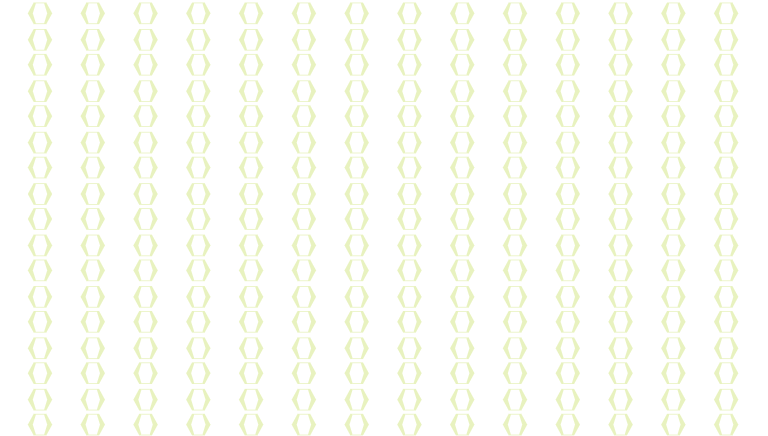
Give the GLSL for this pattern, as a Shadertoy shader.

```glsl
// Columns of pale green hexagon rings with thick sides and hairline tops, on white.

// Distance to a flat-topped hexagon: half size at the middle, half width of its top
float hexagon(vec2 p, vec2 halfSize, float topHalfWidth) {
    p = abs(p);
    float slope = (halfSize.x - topHalfWidth) / halfSize.y;
    float side = (p.x + slope * p.y - halfSize.x) / sqrt(1.0 + slope * slope);
    return max(side, p.y - halfSize.y);
}

// Antialiased fill, with the edge softened over one pixel
float fill(float dist, float pixel) {
    return clamp(0.5 - dist / pixel, 0.0, 1.0);
}

void mainImage(out vec4 fragColor, in vec2 fragCoord) {
    // Canvas spans 768 by 432 units, measured from the top left
    vec2 uv = fragCoord / iResolution.xy;
    vec2 p = vec2(uv.x, 1.0 - uv.y) * vec2(768.0, 432.0);
    float pixel = 768.0 / iResolution.x;

    // Grid of 14 columns by 17 rows
    vec2 pitch = vec2(52.78, 25.47);
    vec2 firstCenter = vec2(40.0, 13.2);
    vec2 cell = clamp(round((p - firstCenter) / pitch), vec2(0.0), vec2(13.0, 16.0));
    vec2 local = p - firstCenter - cell * pitch;

    // Every second row sits slightly lower
    local.y -= 0.75 * mod(cell.y, 2.0);

    // Ring: a regular hexagon with a narrower one cut out
    float outer = fill(hexagon(local, vec2(12.2, 10.7), 6.3), pixel);
    float hole = fill(hexagon(local, vec2(7.2, 9.9), 4.1), pixel);
    float ring = max(outer - hole, 0.0);

    vec3 paleGreen = vec3(0.91, 0.95, 0.75);
    fragColor = vec4(mix(vec3(1.0), paleGreen, ring), 1.0);
}
```
